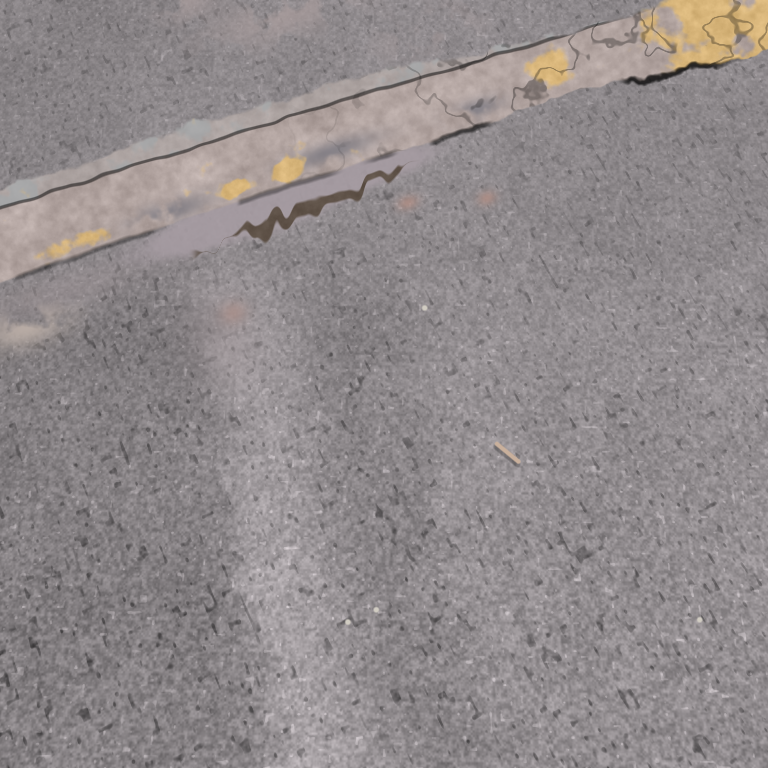
Give the GLSL for this texture, as a WebGL 1 fragment shader.

```glsl
precision highp float;
// Weathered asphalt crossed by a cracked painted kerb with a shallow puddle.
uniform vec2 u_resolution;

float hash(vec2 p) {
  vec3 q = fract(vec3(p.xyx) * 0.1031);
  q += dot(q, q.yzx + 33.33);
  return fract((q.x + q.y) * q.z);
}

float noise(vec2 p) {
  vec2 i = floor(p), f = fract(p);
  f = f * f * (3.0 - 2.0 * f);
  return mix(mix(hash(i), hash(i + vec2(1, 0)), f.x),
             mix(hash(i + vec2(0, 1)), hash(i + vec2(1, 1)), f.x), f.y);
}

float fbm(vec2 p) {
  float sum = 0.0, amp = 0.53;
  for (int i = 0; i < 4; i++) {
    sum += amp * noise(p);
    p = mat2(1.6, 1.2, -1.2, 1.6) * p + 7.3;
    amp *= 0.5;
  }
  return sum;
}

// Soft ellipse whose long axis follows the kerb.
float blob(vec2 p, vec2 center, vec2 radius) {
  vec2 d = mat2(0.95, -0.31, 0.31, 0.95) * (p - center) / radius;
  return exp(-dot(d, d));
}

float segment(vec2 p, vec2 a, vec2 b) {
  vec2 d = b - a;
  return length(p - a - d * clamp(dot(p - a, d) / dot(d, d), 0.0, 1.0));
}

// Worn stone: dark pits, pale chips and fine grain, coarser in the foreground.
vec3 asphalt(vec2 p) {
  float broad = fbm(p * 5.0 + 2.0), patchy = fbm(p * 24.0);
  float streakX = 0.275 + 0.19 * pow(max(0.66 - p.y, 0.0), 1.5);
  float across = p.x - streakX + (patchy - 0.5) * 0.07;
  float below = 1.0 - smoothstep(0.55, 0.70, p.y);
  float tone = 0.548 + (broad - 0.5) * 0.07 + (patchy - 0.5) * 0.05;
  tone += below * 0.075 * smoothstep(-0.03, 0.025, across) * (1.0 - smoothstep(0.04, 0.17, across));
  tone -= below * 0.045 * (1.0 - smoothstep(-0.07, 0.02, across));
  tone -= 0.035 * exp(-pow((across - 0.19) / 0.07, 2.0)) * below;
  tone += 0.02 * smoothstep(0.4, 0.7, p.x) * below;
  float upper = smoothstep(0.72, 0.76, p.y - 0.31 * p.x);
  tone += upper * (0.03 * smoothstep(0.1, 0.4, p.x) - 0.03);

  vec2 q = vec2((p.x - 0.5) * (195.0 + 70.0 * p.y), p.y * (175.0 + 50.0 * p.y));
  float depth = mix(1.0, 0.55, smoothstep(0.1, 0.9, p.y));
  float grain = noise(q) + 0.6 * noise(q * 1.9 + 31.0) - 0.8;
  vec2 slanted = vec2(q.x + 0.5 * q.y, q.y - 0.5 * q.x);
  float pits = smoothstep(0.76, 0.96, noise(slanted * vec2(0.65, 0.42) + 9.0));
  float chips = smoothstep(0.83, 0.98, noise(q * 0.72 + 80.0));
  tone += depth * (grain * 0.15 - pits * 0.17 + chips * 0.13);
  return tone * vec3(1.018, 0.982, 1.0);
}

void main() {
  vec2 p = gl_FragCoord.xy / u_resolution;
  float n = fbm(p * 32.0), fine = fbm(p * 95.0 + 4.0);
  vec3 color = asphalt(p);

  // Pale worn patches and pinkish stains on the road
  float upperWear = blob(p, vec2(0.37, 0.98), vec2(0.10, 0.03)) + blob(p, vec2(0.24, 1.0), vec2(0.04, 0.025))
                  + 0.7 * blob(p, vec2(0.56, 0.96), vec2(0.07, 0.03));
  color = mix(color, vec3(0.66, 0.61, 0.61), min(upperWear, 1.0) * smoothstep(0.43, 0.62, n) * 0.75);
  float leftWear = blob(p, vec2(0.035, 0.575), vec2(0.055, 0.025));
  color = mix(color, vec3(0.73, 0.68, 0.65), leftWear * smoothstep(0.35, 0.58, n));
  float pink = blob(p, vec2(0.303, 0.592), vec2(0.017, 0.014)) + blob(p, vec2(0.531, 0.736), vec2(0.014, 0.009))
             + blob(p, vec2(0.634, 0.742), vec2(0.012, 0.009));
  color = mix(color, vec3(0.70, 0.56, 0.52), pink * 0.75);
  float dusty = blob(p, vec2(0.29, 0.56), vec2(0.05, 0.07)) + blob(p, vec2(0.08, 0.62), vec2(0.12, 0.025));
  color = mix(color, vec3(0.62, 0.58, 0.59), min(dusty, 1.0) * 0.5);

  // Puddle film with broken brown reflections
  float film = blob(p, vec2(0.32, 0.717), vec2(0.17, 0.032)) + 0.6 * blob(p, vec2(0.50, 0.785), vec2(0.10, 0.02));
  color = mix(color, vec3(0.65, 0.61, 0.635), smoothstep(0.25, 0.65, film + (n - 0.5) * 0.25) * 0.9);
  float ripple = p.y - 0.667 - 0.41 * (p.x - 0.25) + (noise(p * vec2(75.0, 25.0)) - 0.5) * 0.026;
  float extent = smoothstep(0.245, 0.265, p.x) * (1.0 - smoothstep(0.52, 0.55, p.x));
  float width = mix(0.014, 0.006, smoothstep(0.25, 0.54, p.x)) * smoothstep(0.2, 0.5, noise(vec2(p.x * 32.0, 3.0)));
  color = mix(color, vec3(0.37, 0.32, 0.28) + 0.1 * (fine - 0.5),
              extent * (1.0 - smoothstep(width - 0.003, width + 0.002, abs(ripple))));

  // Kerb outline: ragged upper lip, long crack, chipped lower edge
  float crack = 0.727 + 0.31 * p.x + 0.006 * sin(p.x * 4.0) * (1.0 - p.x) + (noise(p * 45.0) - 0.5) * 0.005;
  float top = crack + 0.028 * (1.0 - smoothstep(0.4, 0.8, p.x)) + (n - 0.5) * 0.022;
  float chip = (n - 0.5) * mix(0.006, 0.025, smoothstep(0.5, 0.8, p.x));
  float bottom = 0.6315 + 0.36 * p.x - 0.06 * p.x * p.x + 0.012 * exp(-pow((p.x - 0.76) / 0.13, 2.0)) + chip;
  float kerb = smoothstep(bottom - 0.002, bottom + 0.002, p.y) * (1.0 - smoothstep(top - 0.003, top + 0.003, p.y));
  vec3 stone = vec3(0.70, 0.645, 0.63) + (n - 0.5) * 0.13 + (fine - 0.5) * 0.15;
  float ledge = smoothstep(crack - 0.002, crack + 0.002, p.y);
  stone = mix(stone, vec3(0.63, 0.65, 0.66), ledge * (0.25 + 0.5 * smoothstep(0.45, 0.6, n)));

  // Grey stains and flaking yellow paint
  float stain = blob(p, vec2(0.22, 0.724), vec2(0.055, 0.014)) + blob(p, vec2(0.43, 0.802), vec2(0.06, 0.013))
              + blob(p, vec2(0.62, 0.857), vec2(0.035, 0.013));
  stone = mix(stone, vec3(0.49, 0.48, 0.51), stain * smoothstep(0.3, 0.55, n) * 0.85);
  float paint = blob(p, vec2(0.10, 0.685), vec2(0.07, 0.015)) + blob(p, vec2(0.31, 0.757), vec2(0.025, 0.014))
              + blob(p, vec2(0.372, 0.777), vec2(0.025, 0.013)) + blob(p, vec2(0.716, 0.915), vec2(0.025, 0.03))
              + 0.85 * smoothstep(0.74, 0.93, p.x);
  stone = mix(stone, vec3(0.87, 0.72, 0.45) + (fine - 0.5) * 0.15, smoothstep(0.45, 0.75, paint + (n - 0.5) * 1.6) * 0.85);
  float veins = 1.0 - smoothstep(0.005, 0.025, abs(fbm(p * 17.0 + 12.0) - 0.5));
  stone *= 1.0 - 0.3 * veins * smoothstep(0.3, 0.7, p.x);
  stone *= 1.0 - 0.5 * (1.0 - smoothstep(0.001, 0.0035, abs(p.y - crack))) * (1.0 - smoothstep(0.75, 0.88, p.x));
  color = mix(color, stone, kerb);
  float gap = smoothstep(0.35, 0.6, noise(vec2(p.x * 24.0, 8.0))) * mix(0.35, 0.75, smoothstep(0.45, 0.72, p.x));
  color *= 1.0 - gap * (1.0 - smoothstep(0.001, 0.006, abs(p.y - bottom + 0.001)));

  // Broken hairline, twig and pale pebbles
  float hairline = segment(p + (n - 0.5) * 0.018, vec2(0.47, 0.39), vec2(0.57, 0.22));
  color *= 1.0 - 0.3 * (1.0 - smoothstep(0.001, 0.004, hairline)) * smoothstep(0.4, 0.6, n);
  float twig = segment(p, vec2(0.647, 0.422), vec2(0.675, 0.399));
  color *= 1.0 - 0.25 * (1.0 - smoothstep(0.002, 0.005, segment(p, vec2(0.646, 0.418), vec2(0.674, 0.395))));
  color = mix(color, vec3(0.79, 0.69, 0.61), 1.0 - smoothstep(0.0015, 0.004, twig));
  float pebble = min(min(length(p - vec2(0.911, 0.193)), length(p - vec2(0.453, 0.190))),
                     min(length(p - vec2(0.490, 0.206)), length(p - vec2(0.553, 0.599))));
  color = mix(color, vec3(0.82, 0.80, 0.76), 1.0 - smoothstep(0.002, 0.005, pebble));
  gl_FragColor = vec4(clamp(color, 0.0, 1.0), 1.0);
}
```
